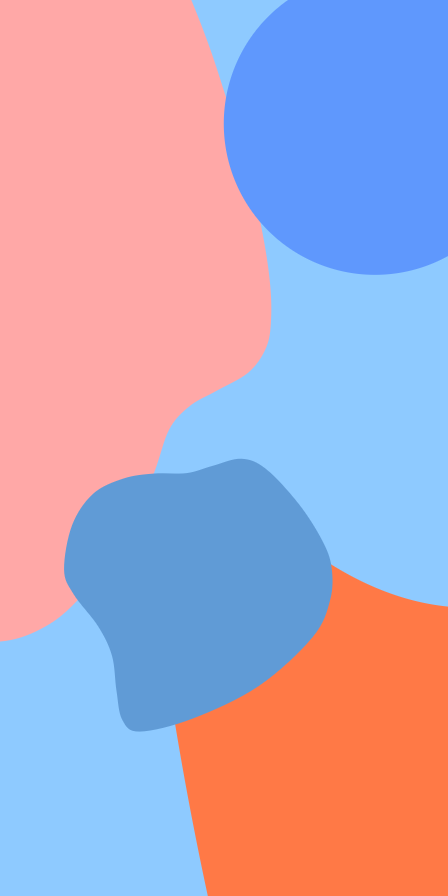
Write a Shadertoy shader that draws this background.

```glsl
// Flat abstract backdrop: coral, orange and steel-blue blobs with a blue disc on a pale sky.

// The canvas is 100 units wide and 200 units tall.
const float CANVAS_HEIGHT = 200.0;

const vec3 SKY    = vec3(0.557, 0.792, 1.0);
const vec3 CORAL  = vec3(1.0, 0.659, 0.655);
const vec3 ORANGE = vec3(1.0, 0.475, 0.275);
const vec3 BLUE   = vec3(0.372, 0.596, 0.992);
const vec3 STEEL  = vec3(0.376, 0.608, 0.839);

const vec2  DISC_CENTER = vec2(83.7, 172.4);
const float DISC_RADIUS = 33.75;

// Hill edges as quadratics: offset, slope, curvature
const vec3  HILL_LEFT = vec3(39.1, 0.165, 0.00066);
const vec3  HILL_TOP  = vec3(64.6, 0.1, 0.01);
const float HILL_LEFT_ORIGIN = 38.3;
const float HILL_TOP_SPAN = 40.0;

const int KNOTS = 22;
const int STEPS = 8;

const vec2 CORAL_KNOTS[KNOTS] = vec2[KNOTS](
    vec2(37.0, 213.0), vec2(42.7, 200.0), vec2(46.9, 189.1), vec2(50.5, 178.1),
    vec2(54.9, 164.1), vec2(58.3, 149.5), vec2(60.2, 137.5), vec2(60.5, 128.6),
    vec2(59.4, 122.4), vec2(55.5, 116.9), vec2(48.4, 112.8), vec2(42.4, 109.4),
    vec2(37.8, 104.2), vec2(34.4, 94.5), vec2(28.6, 80.2), vec2(17.2, 65.9),
    vec2(9.1, 59.6), vec2(0.0, 56.8), vec2(-10.4, 58.0), vec2(-20.0, 70.0),
    vec2(-20.0, 130.0), vec2(-20.0, 213.0));

const vec2 STEEL_KNOTS[KNOTS] = vec2[KNOTS](
    vec2(14.3, 72.9), vec2(16.1, 82.8), vec2(20.8, 89.8), vec2(27.6, 93.2),
    vec2(34.4, 94.3), vec2(41.7, 94.4), vec2(47.4, 96.0), vec2(53.9, 97.6),
    vec2(59.4, 95.3), vec2(66.7, 87.5), vec2(71.9, 79.4), vec2(74.0, 73.4),
    vec2(73.7, 66.1), vec2(69.8, 57.8), vec2(57.8, 46.9), vec2(43.0, 39.6),
    vec2(31.2, 36.7), vec2(27.3, 39.3), vec2(26.0, 45.8), vec2(25.0, 53.6),
    vec2(21.9, 60.2), vec2(16.4, 67.4));

vec2 catmullRom(vec2 a, vec2 b, vec2 c, vec2 d, float t) {
    return b + 0.5 * t * (c - a + t * (2.0 * a - 5.0 * b + 4.0 * c - d
                                       + t * (3.0 * (b - c) + d - a)));
}

// Signed distance to a closed spline, negative inside
float blobDistance(vec2 p, vec2 knots[KNOTS]) {
    float nearest = 1e6;
    float side = 1.0;
    vec2 start = knots[0];
    for (int i = 0; i < KNOTS; i++) {
        vec2 a = knots[(i + KNOTS - 1) % KNOTS];
        vec2 b = knots[i];
        vec2 c = knots[(i + 1) % KNOTS];
        vec2 d = knots[(i + 2) % KNOTS];
        for (int s = 1; s <= STEPS; s++) {
            vec2 end = catmullRom(a, b, c, d, float(s) / float(STEPS));
            vec2 edge = end - start;
            vec2 rel = p - start;
            vec2 offset = rel - edge * clamp(dot(rel, edge) / dot(edge, edge), 0.0, 1.0);
            nearest = min(nearest, dot(offset, offset));
            // Each crossing of the horizontal ray flips the side
            if ((start.y > p.y) != (end.y > p.y)
                && rel.x < edge.x * rel.y / edge.y) side = -side;
            start = end;
        }
    }
    return side * sqrt(nearest);
}

// Distance past a quadratic curve, corrected for its slope
float curveDistance(float value, float t, vec3 curve) {
    float slope = curve.y + 2.0 * curve.z * t;
    return (value - curve.x - t * (curve.y + t * curve.z)) / sqrt(1.0 + slope * slope);
}

float hillDistance(vec2 p) {
    float left = -curveDistance(p.x, HILL_LEFT_ORIGIN - p.y, HILL_LEFT);
    float top = curveDistance(p.y, min(100.0 - p.x, HILL_TOP_SPAN), HILL_TOP);
    return max(left, top);
}

void mainImage(out vec4 fragColor, in vec2 fragCoord) {
    float pixel = CANVAS_HEIGHT / iResolution.y;
    vec2 p = fragCoord * pixel;

    // Layers from back to front
    vec4 distances = vec4(blobDistance(p, CORAL_KNOTS), hillDistance(p),
                          length(p - DISC_CENTER) - DISC_RADIUS,
                          blobDistance(p, STEEL_KNOTS));
    vec4 cover = clamp(0.5 - distances / pixel, 0.0, 1.0);
    vec3 color = mix(SKY, CORAL, cover.x);
    color = mix(color, ORANGE, cover.y);
    color = mix(color, BLUE, cover.z);
    color = mix(color, STEEL, cover.w);
    fragColor = vec4(color, 1.0);
}
```
